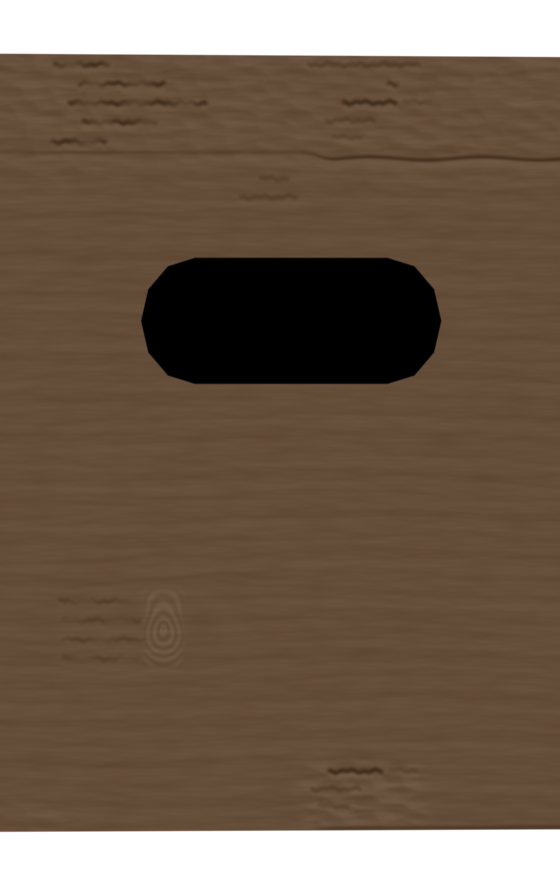
A WebGL 1 fragment shader for this texture:

```glsl
precision highp float;
// A weathered brown cardboard panel with a faceted black hand hole on white.
// Streaked sines and cellular noise make the corrugation; worn label marks
// are looped dashes, lit along their lower lip, plus a creased top flap.
uniform vec2 u_resolution;

#define BOARD vec3(0.390, 0.300, 0.220)
#define SHADOW vec3(0.235, 0.160, 0.095)
#define HIGHLIGHT vec3(0.490, 0.400, 0.310)
#define HOLE_CENTER vec2(0.520, 1.027)
#define HOLE_RADII vec2(0.096, 0.1125)
#define HOLE_FLAT 0.172
#define ROW_STEP 0.0344
#define RIDGE_GAIN 0.011
#define GRAIN_GAIN 0.024

float hash(vec2 p) {
  p = fract(p * vec2(0.1031, 0.1137));
  p += dot(p, p.yx + 33.33);
  return fract((p.x + p.y) * p.x * 17.0);
}

// Distance to the nearest jittered cell point.
float cellular(vec2 p) {
  vec2 cell = floor(p), f = fract(p);
  float nearest = 2.0;
  for (int j = -1; j <= 1; j++) {
    for (int i = -1; i <= 1; i++) {
      vec2 o = vec2(float(i), float(j));
      vec2 jitter = vec2(hash(cell + o + 50.0), hash(cell + o + 91.0));
      nearest = min(nearest, length(o + jitter - f));
    }
  }
  return nearest;
}

// Soft box weight: one inside the half size, zero past the feather.
float patchMask(vec2 p, vec2 halfSize, float feather) {
  vec2 m = 1.0 - smoothstep(halfSize - feather, halfSize + feather, abs(p));
  return m.x * m.y;
}

// Signed mark: positive is a dark groove, negative its lit lower lip.
float dash(vec2 p, float halfLength) {
  p.y += 0.0015 * sin(p.x * 130.0) + 0.001 * sin(p.x * 310.0);
  float along = 1.0 - smoothstep(halfLength - 0.006, halfLength + 0.006, abs(p.x));
  float groove = exp(-pow(p.y / 0.0052, 2.0));
  float lip = exp(-pow((p.y + 0.011) / 0.005, 2.0));
  return along * (groove - 0.35 * lip);
}

// Stack of dashes, longest in the third row.
float dashRows(vec2 p, float rows, float sway, float base, float extra) {
  float sum = 0.0;
  for (int i = 0; i < 5; i++) {
    float n = float(i);
    if (n >= rows) break;
    float len = base + extra * exp(-pow((n - 1.9) / 0.9, 2.0));
    vec2 q = p - vec2(sway * sin(n * 0.8), -n * ROW_STEP);
    float wear = 0.65 + 0.35 * sin(q.x * 75.0 + n * 2.4);
    sum += dash(q, len) * wear;
  }
  return sum;
}

// One bold bar with fainter scraps below, used on both right corners.
float tornLabel(vec2 p) {
  float m = dash(p, 0.049) + 0.3 * dash(p - vec2(0.085, 0.002), 0.026);
  m += 0.45 * dash(p - vec2(-0.035, -0.032), 0.045);
  return m + 0.3 * dash(p - vec2(-0.040, -0.062), 0.028);
}

float holeDistance(vec2 p) {
  vec2 q = abs(p - HOLE_CENTER);
  q.x = max(q.x - HOLE_FLAT, 0.0);
  q /= HOLE_RADII;
  float d = max(dot(q, vec2(0.966, 0.259)), dot(q, vec2(0.259, 0.966)));
  d = max(d, dot(q, vec2(0.707)));
  return (d - 0.966) * HOLE_RADII.x;
}

void main() {
  float px = 1.0 / u_resolution.x;
  vec2 p = gl_FragCoord.xy * px;
  p.y *= 1.6 * u_resolution.x / u_resolution.y;

  // Corrugation and fibre streaks.
  float bend = 0.003 * sin(p.x * 5.0 + p.y * 3.0);
  float y = p.y + bend;
  float ridge = sin(y * 174.0 + sin(p.x * 7.0)) + 0.6 * sin(y * 97.0 + p.x * 2.0);
  ridge += 0.5 * sin(y * 331.0 + 2.0 * sin(p.x * 11.0 + y * 23.0));
  float grain = cellular(vec2(p.x * 14.0, y * 120.0)) - 0.5;
  float blotch = cellular(p * vec2(5.0, 9.0) + 7.0) - 0.5;
  vec3 color = BOARD + RIDGE_GAIN * 0.6 * ridge - GRAIN_GAIN * grain;
  color += blotch * vec3(0.010, 0.014, 0.006);

  // Crumpled paper on the flap and around the worn corners.
  float crumple = cellular(p * vec2(19.0, 42.0)) - cellular(p * vec2(19.0, 42.0) + vec2(0.1, 0.25));
  float rough = 0.6 * smoothstep(1.20, 1.36, p.y);
  rough += patchMask(p - vec2(0.65, 0.18), vec2(0.11, 0.06), 0.03);
  rough += 0.5 * patchMask(p - vec2(0.06, 0.14), vec2(0.05, 0.03), 0.02);
  color += 0.09 * rough * crumple + 0.012 * rough;

  // Worn label marks.
  float marks = dashRows(p - vec2(0.146, 1.485), 5.0, 0.10, 0.050, 0.075);
  marks += tornLabel(p - vec2(0.660, 1.417)) + tornLabel(p - vec2(0.635, 0.223));
  marks += 0.5 * dash(p - vec2(0.650, 1.485), 0.10) + 0.7 * dash(p - vec2(0.701, 1.450), 0.010);
  marks += 0.4 * dash(p - vec2(0.490, 1.281), 0.027) + 0.4 * dash(p - vec2(0.480, 1.248), 0.052);
  marks += 0.45 * dashRows(p - vec2(0.170, 0.527), 4.0, 0.015, 0.066, 0.012);

  // Curled scuff beside the lower label.
  vec2 s = p - vec2(0.292, 0.478);
  float curl = sin(length(s * vec2(1.6, 1.0)) * 330.0 + 2.0 * sin(s.y * 70.0));
  color += patchMask(s, vec2(0.032, 0.068), 0.012) * (0.018 + 0.022 * curl);

  // Flap crease, strongest on the right, and the bruised lower edge.
  float right = smoothstep(0.54, 0.60, p.x);
  float fold = p.y - mix(1.328, 1.317, right) - 0.003 * sin(p.x * 31.0) * right;
  marks += mix(0.28, 0.85, right) * (exp(-pow(fold / 0.004, 2.0)) - 0.4 * exp(-pow((fold + 0.012) / 0.007, 2.0)));
  float bottom = mix(0.1146, 0.119, p.x), top = mix(1.504, 1.498, p.x);
  marks += 0.6 * right * exp(-pow((p.y - bottom - 0.004) / 0.004, 2.0));
  color = mix(color, SHADOW, clamp(marks, 0.0, 1.0) * 0.85);
  color = mix(color, HIGHLIGHT, clamp(-marks, 0.0, 1.0) * 0.8);

  // Hand hole and white surround.
  color *= smoothstep(-px, px, holeDistance(p));
  float outside = max(bottom - p.y, p.y - top);
  gl_FragColor = vec4(mix(color, vec3(1.0), smoothstep(-px, px, outside)), 1.0);
}
```
